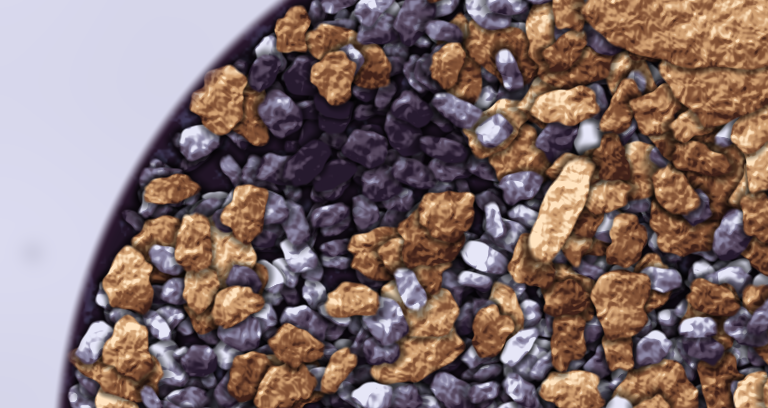
This texture is drawn by a Shadertoy shader. Its source:

```glsl
// Gold flakes and silvery mineral grains in a dark round dish beside pale paper.

#define DISH_CENTER vec2(1.573, -0.134)
#define DISH_RADIUS 1.431
#define LIGHT_DIR vec2(-0.45, 0.89)
#define PEBBLE_CELL 0.062
#define SILVER_CELL 0.088
#define GOLD_CELL 0.165
#define CHIP_CELL 0.112
#define EDGE_SOFTNESS 0.003
#define SHADOW_REACH 0.018
#define CRUMPLE 1.35
#define PAPER vec3(0.85, 0.85, 0.93)
#define SOIL vec3(0.13, 0.08, 0.15)

// --- Hash and noise ---
vec4 hash4(vec2 p) {
    vec4 h = fract(p.xyxy * vec4(0.1031, 0.1030, 0.0973, 0.1099));
    h += dot(h, h.wzxy + 33.33);
    return fract((h.xxyz + h.yzzw) * h.zywx);
}

float noise(vec2 p) {
    vec2 i = floor(p), f = fract(p);
    f = f * f * (3.0 - 2.0 * f);
    float low = mix(hash4(i).x, hash4(i + vec2(1, 0)).x, f.x);
    float high = mix(hash4(i + vec2(0, 1)).x, hash4(i + vec2(1, 1)).x, f.x);
    return mix(low, high, f.y);
}

float fbm(vec2 p) {
    return 0.52 * noise(p) + 0.29 * noise(p * 2.1 + 7.3) + 0.19 * noise(p * 4.3 + 3.1);
}

// --- Metal colours from shade to glint ---
vec3 ramp(vec3 shade, vec3 mid, vec3 bright, vec3 glint, float t) {
    vec3 c = mix(shade, mid, smoothstep(0.0, 0.36, t));
    c = mix(c, bright, smoothstep(0.34, 0.72, t));
    return mix(c, glint, smoothstep(0.70, 1.0, t));
}

vec3 goldColor(float t) {
    return ramp(vec3(0.25, 0.13, 0.10), vec3(0.51, 0.32, 0.21),
                vec3(0.82, 0.63, 0.45), vec3(1.0, 0.89, 0.75), t);
}

vec3 silverColor(float t) {
    return ramp(vec3(0.15, 0.10, 0.18), vec3(0.34, 0.28, 0.37),
                vec3(0.55, 0.53, 0.65), vec3(0.90, 0.90, 0.97), t);
}

// Dark pocket of black sand in the upper left of the dish
float gloom(vec2 p) {
    vec2 q = (p - vec2(0.80, 0.68)) / vec2(0.32, 0.19);
    return exp(-dot(q, q));
}

// --- One lumpy grain with its shadow and relief ---
void grain(inout vec3 col, vec2 p, vec2 center, vec2 radii, float angle,
           float seed, bool gold, float tone) {
    float ca = cos(angle), sa = sin(angle);
    mat2 turn = mat2(ca, -sa, sa, ca);
    vec2 q = turn * (p - center) / radii;
    float a = atan(q.y, q.x);
    float width = min(radii.x, radii.y);
    float lumps = (gold ? 1.15 : 0.6) * smoothstep(0.1, 0.8, width / max(radii.x, radii.y));
    float rim = 1.0 + lumps * (0.09 * sin(2.0 * a + seed * 40.0)
              + 0.08 * sin(3.0 * a + seed * 71.0) + 0.045 * sin(5.0 * a + seed * 93.0)
              + 0.03 * sin(9.0 * a + seed * 57.0));
    vec2 e = pow(abs(q) + 1e-4, vec2(2.7));
    float d = (pow(e.x + e.y, 0.37) / rim - 1.0) * width;
    if (d > SHADOW_REACH) return;
    col *= 1.0 - 0.5 * (1.0 - smoothstep(0.0, SHADOW_REACH, d));
    if (d > EDGE_SOFTNESS) return;

    vec2 s = p * (gold ? 33.0 : 26.0) + seed * 83.0;
    float slope = fbm(s) - fbm(s + LIGHT_DIR * 0.34);
    vec2 outward = normalize((q / radii) * turn + 1e-5);
    float bevel = smoothstep(-0.75, 0.0, d / width);
    float lit = tone + CRUMPLE * slope + (noise(s * 0.4) - 0.5) * 0.36;
    lit += dot(outward, LIGHT_DIR) * bevel * (gold ? 0.20 : 0.28);
    lit -= 0.15 * smoothstep(-0.007, 0.0, d);
    // Smooth silver faces catch small cool glints
    if (!gold) lit += 0.5 * smoothstep(0.60, 0.78, noise(s * vec2(1.1, 1.6) + 19.0)) * max(tone, 0.12);
    vec3 metal = gold ? goldColor(lit) : silverColor(lit);
    col = mix(col, metal, 1.0 - smoothstep(-EDGE_SOFTNESS, EDGE_SOFTNESS, d));
}

// --- A jittered field of grains ---
void scatter(inout vec3 col, vec2 p, float cell, float layer, bool gold, float share) {
    vec2 home = floor(p / cell);
    for (int j = -1; j <= 1; j++)
    for (int i = -1; i <= 1; i++) {
        vec2 id = home + vec2(i, j);
        vec4 h = hash4(id + layer * 31.7);
        vec4 k = hash4(id + layer * 17.3 + 205.0);
        vec2 center = (id + 0.15 + 0.7 * h.xy) * cell;
        float dark = gloom(center);
        float density = share;
        if (gold) density += 0.22 * smoothstep(0.8, 1.7, center.x + 0.4 * center.y)
                           - 0.28 * (1.0 - smoothstep(0.05, 0.3, center.y)) - 0.4 * dark;
        else density -= 0.25 * dark;
        if (h.z > density || length(center - DISH_CENTER) > DISH_RADIUS - 0.025 - 0.36 * cell) continue;
        float size = cell * mix(0.46, 0.70, k.x);
        vec2 radii = size * vec2(1.0, gold ? mix(0.5, 0.95, k.y) : mix(0.42, 0.82, k.y));
        float angle = gold ? k.z * 6.283 : (k.z - 0.5) * 2.6;
        float tone = gold ? mix(0.28, 0.70, k.w) : mix(0.28, 0.88, k.w) - 0.58 * dark;
        grain(col, p, center, radii, angle, h.w, gold, tone);
    }
}

void mainImage(out vec4 fragColor, in vec2 fragCoord) {
    vec2 p = fragCoord / iResolution.y;
    float rimDist = length(p - DISH_CENTER) - DISH_RADIUS;

    // Black sand with faint blue sheen
    vec3 col = SOIL + vec3(0.12, 0.15, 0.20) * smoothstep(0.52, 0.80, fbm(p * 28.0));

    // Grains, lowest layer first
    if (rimDist < 0.03) {
        vec2 warped = p + 0.011 * (vec2(noise(p * 32.0), noise(p * 32.0 + 50.0)) - 0.5);
        scatter(col, warped, PEBBLE_CELL, 5.0, false, 0.95);
        scatter(col, warped, SILVER_CELL, 1.0, false, 0.85);
        scatter(col, warped, GOLD_CELL, 2.0, true, 0.62);
        scatter(col, warped, SILVER_CELL, 3.0, false, 0.40);
        scatter(col, warped, CHIP_CELL, 4.0, true, 0.36);
        // Broad nugget in the corner and one bright long flake
        grain(col, warped, vec2(1.80, 0.86), vec2(0.18, 0.13), 0.5, 0.61, true, 0.55);
        grain(col, warped, vec2(1.68, 0.96), vec2(0.25, 0.12), -0.2, 0.37, true, 0.62);
        grain(col, warped, vec2(1.375, 0.485), vec2(0.14, 0.046), 1.15, 0.12, true, 0.88);
    }

    // Pale paper with faint smudges and a soft purple rim
    vec3 paper = PAPER + 0.03 * (noise(p * 2.5) - 0.5);
    paper -= 0.05 * exp(-900.0 * dot(p - vec2(0.08, 0.38), p - vec2(0.08, 0.38)));
    col = mix(col, vec3(0.20, 0.10, 0.20), 0.6 * smoothstep(-0.035, 0.0, rimDist));
    col = mix(col, paper, smoothstep(-0.014, 0.020, rimDist));
    fragColor = vec4(clamp(col, 0.0, 1.0), 1.0);
}
```
